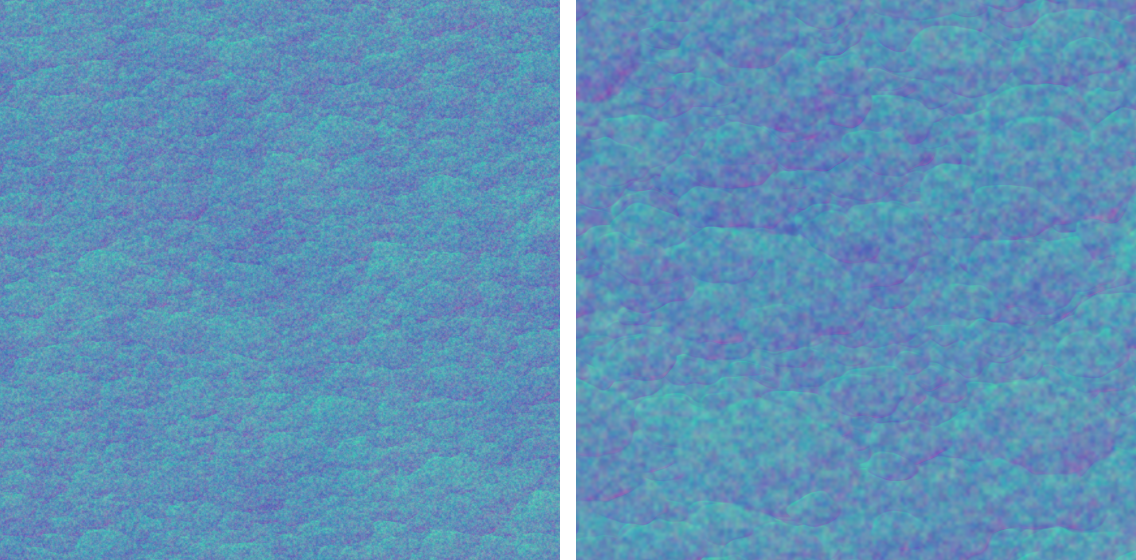
Left, the full canvas; right, a detail of the centre.
Give the GLSL for this texture map, as a Shadertoy shader.

```glsl
// Overlapping tilted oval scales, lit like a relief map in teal, blue and violet.
// Layers of jittered cells paint domed ovals whose surface slope picks the colour;
// mottling, fine bumps and two-channel grain roughen the surface.

const vec3 MID_BLUE = vec3(0.367, 0.575, 0.716);
const vec3 TILT_RIGHT = vec3(0.032, -0.055, -0.003);  // violet towards the right
const vec3 TILT_UP = vec3(-0.022, 0.085, -0.004);     // teal towards the top
const float PERIOD = 0.5;                             // vertical repeat of the scales

float hash(vec2 p) {
    vec3 q = fract(p.xyx * vec3(0.1031, 0.1030, 0.0973));
    q += dot(q, q.yzx + 33.33);
    return fract((q.x + q.y) * q.z);
}

vec2 hash2(vec2 p) {
    return vec2(hash(p), hash(p + 71.7));
}

float valueNoise(vec2 p) {
    vec2 i = floor(p), f = fract(p);
    f = f * f * (3.0 - 2.0 * f);
    return mix(mix(hash(i), hash(i + vec2(1, 0)), f.x),
               mix(hash(i + vec2(0, 1)), hash(i + vec2(1, 1)), f.x), f.y);
}

// Two independent noises centred on zero
vec2 noise2(vec2 p) {
    return vec2(valueNoise(p), valueNoise(p + 137.3)) - 0.5;
}

// Slope of noisy bumps, by differences across one half cell
vec2 bumpSlope(vec2 p) {
    float h = valueNoise(p);
    return vec2(h - valueNoise(p + vec2(0.5, 0)), h - valueNoise(p + vec2(0, 0.5)));
}

vec2 rotate(vec2 p, float angle) {
    float c = cos(angle), s = sin(angle);
    return vec2(c * p.x - s * p.y, s * p.x + c * p.y);
}

// Paints one layer of domed ovals over the slope already present
vec2 scaleLayer(vec2 uv, vec2 slope, float rows, float share, float seed, float pixel) {
    vec2 cellSize = vec2(1.6, 1.0) * PERIOD / rows;
    vec2 home = floor(uv / cellSize);
    for (int j = -1; j <= 1; j++) {
        for (int i = 1; i >= -1; i--) {
            vec2 cell = home + vec2(i, j);
            vec2 id = vec2(cell.x, mod(cell.y, rows)) + seed;
            if (hash(id + 19.1) > share) continue;

            vec2 centre = (cell + hash2(id)) * cellSize;
            vec2 radius = cellSize * mix(vec2(0.5, 0.48), vec2(0.85, 0.8), hash(id + 43.5));
            float angle = mix(0.05, 0.22, hash(id + 57.9));
            vec2 q = rotate(uv - centre, angle) / radius;

            float r = length(q);
            float soft = max(0.04, pixel / radius.y);
            float cover = 1.0 - smoothstep(1.0 - soft, 1.0 + soft, r);
            float rim = smoothstep(0.82, 1.0, r);
            float ring = smoothstep(0.1, 0.0, abs(r - 0.55)) * step(0.75, hash(id + 5.3));
            vec2 lean = (hash2(id + 29.7) - 0.5) * 0.6;
            vec2 dome = q * (0.65 + 0.75 * rim - 0.7 * ring) + lean;
            slope = mix(slope, dome, cover * 0.88);
        }
    }
    return slope;
}

void mainImage(out vec4 fragColor, in vec2 fragCoord) {
    vec2 uv = fragCoord / iResolution.y;
    float pixel = 1.0 / iResolution.y;

    // Slightly ragged outlines
    vec2 warped = uv + noise2(uv * 45.0) * 0.008 + noise2(uv * 130.0) * 0.003;

    // Small scales below, large ones above, a few small ones on top
    vec2 slope = bumpSlope(uv * vec2(40.0, 60.0));
    slope = scaleLayer(warped, slope, 38.0, 0.75, 11.0, pixel);
    slope = scaleLayer(warped, slope, 22.0, 0.55, 203.0, pixel);
    slope = scaleLayer(warped, slope, 12.0, 0.42, 417.0, pixel);
    slope = scaleLayer(warped, slope, 26.0, 0.12, 631.0, pixel);

    // Pebbled surface
    slope += bumpSlope(uv * vec2(75.0, 95.0)) * 0.9;
    slope += bumpSlope(uv * vec2(150.0, 180.0)) * 0.9;

    vec3 color = MID_BLUE + TILT_RIGHT * slope.x + TILT_UP * slope.y;

    // Pink tint where the surface falls away to the lower right
    float shade = smoothstep(0.9, 1.7, dot(slope, vec2(0.55, -0.85)));
    color += vec3(0.08, 0.02, -0.01) * shade;

    // Broad mottling, then grain in red and green
    vec2 mottle = noise2(uv * 7.0) + 0.5 * noise2(uv * 16.0);
    vec2 grain = noise2(uv * 240.0) + 0.8 * noise2(uv * 430.0 + 9.0);
    color.rg += mottle * vec2(0.03, 0.06) + grain * vec2(0.13, 0.13);
    color.b += (valueNoise(uv * 300.0 + 51.0) - 0.5) * 0.05;

    fragColor = vec4(clamp(color, 0.0, 1.0), 1.0);
}
```
